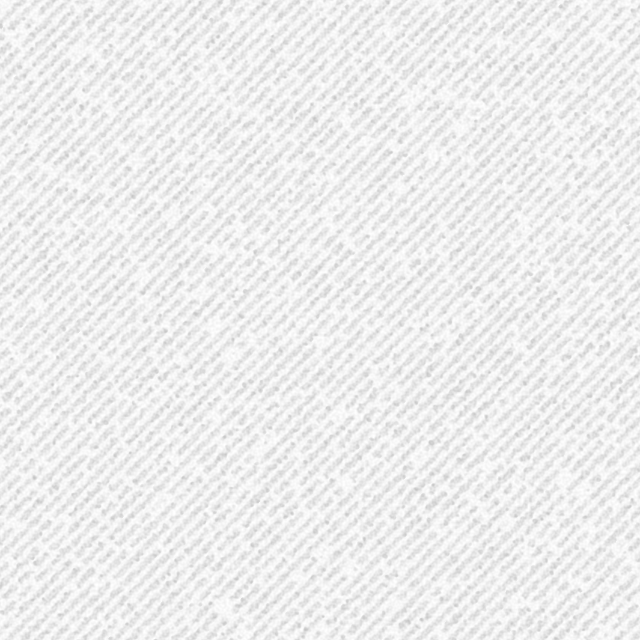
This texture is drawn by a three.js fragment shader. Its source:

```glsl
varying vec2 vUv;

const float RIBS = 42.0;            // diagonal ribs across and down
const float STITCHES_PER_RIB = 3.0; // stitches in one rib period
const vec3 PALE = vec3(0.974);
const vec3 SHADE = vec3(0.882);
const vec3 DEEP = vec3(0.81);

float hash(vec2 p) {
  vec3 q = fract(vec3(p.xyx) * 0.1031);
  q += dot(q, q.yzx + 33.33);
  return fract((q.x + q.y) * q.z);
}

vec2 gradient(vec2 cell) {
  float angle = 6.28318 * hash(cell);
  return vec2(cos(angle), sin(angle));
}

float gradientNoise(vec2 p) {
  vec2 i = floor(p);
  vec2 f = fract(p);
  vec2 u = f * f * f * (f * (f * 6.0 - 15.0) + 10.0);
  vec2 e = vec2(1.0, 0.0);
  float low = mix(dot(gradient(i), f), dot(gradient(i + e.xy), f - e.xy), u.x);
  float high = mix(dot(gradient(i + e.yx), f - e.yx), dot(gradient(i + e.xx), f - e.xx), u.x);
  return mix(low, high, u.y);
}

// Rounded band centred in a rib period
float ribBand(float across, float width) {
  return 1.0 - smoothstep(width - 0.19, width + 0.17, abs(across - 0.5));
}

// Short uneven dashes along one rib
float ribDashes(float lane, float along) {
  float n = gradientNoise(vec2(lane * 5.37, along * 0.62));
  return smoothstep(-0.42, -0.08, n);
}

// Small dark knot, present in some of the stitches
float stitchKnot(vec2 cell, vec2 local, float density) {
  vec2 jitter = vec2(hash(cell + 17.3), hash(cell + 41.9)) - 0.5;
  float radius = mix(0.22, 0.34, hash(cell + 73.1));
  float knot = 1.0 - smoothstep(radius - 0.2, radius + 0.14, length(local - jitter * vec2(0.9, 0.1)));
  return knot * step(hash(cell), density);
}

void main() {
  // Diagonal coordinates: across the ribs and along them
  float wobble = 0.22 * gradientNoise(vUv * 95.0);
  float ribs = (vUv.x - vUv.y) * RIBS + wobble;
  float along = (vUv.x + vUv.y) * 0.5 * RIBS * STITCHES_PER_RIB;
  float lane = floor(ribs);
  float across = fract(ribs);

  // Broken ribs
  float width = 0.26 + 0.1 * gradientNoise(vec2(lane * 3.71, along * 0.9) + 50.0);
  float dashes = ribDashes(lane, along);
  float tone = 0.95 + 0.5 * gradientNoise(vec2(lane * 4.19, along * 0.8) + 80.0);
  float rib = ribBand(across, width) * dashes * tone;

  // Knots, staggered from rib to rib
  float stagger = along + hash(vec2(lane, 5.0));
  vec2 cell = vec2(lane, floor(stagger));
  vec2 local = vec2((across - 0.5) * 1.5, fract(stagger) - 0.5);
  float knot = stitchKnot(cell, local, 0.55) * mix(0.5, 1.0, dashes);

  // Cloth colour with fine fibre grain
  float grain = gradientNoise(vUv * 215.0);
  vec3 color = mix(PALE, SHADE, rib);
  color = mix(color, DEEP, knot * mix(0.3, 0.95, hash(cell + 29.7)));
  color += grain * mix(0.05, 0.09, rib);
  gl_FragColor = vec4(clamp(color, 0.0, 1.0), 1.0);
}
```
